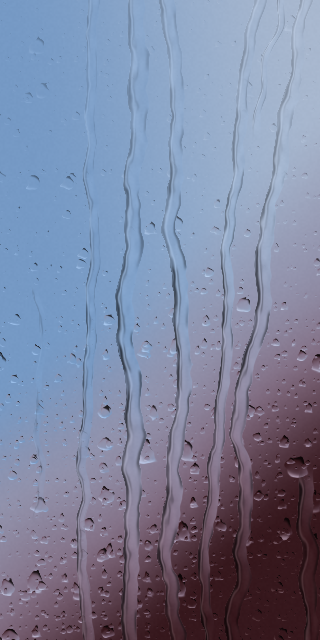
Reproduce this texture procedurally as a Shadertoy shader.

```glsl
// Rain on a window at dusk: running trails and scattered drops over a blurred sky.

float hash(vec2 p) {
    vec3 q = fract(p.xyx * 0.1031);
    q += dot(q, q.yzx + 33.33);
    return fract((q.x + q.y) * q.z);
}

float noise(vec2 p) {
    vec2 i = floor(p), f = fract(p);
    f = f * f * (3.0 - 2.0 * f);
    return mix(mix(hash(i), hash(i + vec2(1, 0)), f.x),
               mix(hash(i + vec2(0, 1)), hash(i + vec2(1, 1)), f.x), f.y);
}

// Out-of-focus scene: pale blue sky, violet and mauve haze, dark ground on the right
vec3 background(vec2 p) {
    float t = p.y * 0.5;
    vec3 sky = mix(vec3(0.46, 0.60, 0.77), vec3(0.66, 0.72, 0.81),
                   smoothstep(0.05, 1.1, p.x + 0.3 * (t - 0.7)));
    float e = t - 0.41 * p.x + 0.05 * (noise(p * 2.5 + 4.0) - 0.5);
    vec3 col = mix(vec3(0.57, 0.57, 0.67), sky, smoothstep(0.15, 0.42, e));
    col = mix(vec3(0.50, 0.41, 0.49), col, smoothstep(-0.03, 0.20, e));
    return mix(vec3(0.21, 0.09, 0.11), col, smoothstep(-0.19, 0.06, e));
}

// Lens of water: xy is the inward slope, z the coverage
vec3 drop(vec2 q, float r, float seed, float pixel) {
    q /= r;
    q.x *= 1.0 + 0.28 * q.y;
    q.x += 0.5 * (noise(q * 1.3 + seed * 91.0) - 0.5);
    q.y *= mix(0.58, 1.25, fract(seed * 17.3));
    float d = length(q) + 0.4 * (noise(q * 1.8 + seed * 57.0) - 0.5);
    float soft = max(0.10, 0.8 * pixel / r);
    return vec3(-q * min(d, 1.0), 1.0 - smoothstep(1.0 - soft, 1.0 + soft, d));
}

// Layers of drops, from few large ones to many specks; denser towards the ground
vec3 drops(vec2 p, float pixel) {
    vec3 water = vec3(0);
    float density = mix(0.80, 0.28, smoothstep(0.05, 0.85, p.y * 0.5 - 0.2 * p.x + 0.1));
    for (int i = 0; i < 5; i++) {
        float layer = float(i), scale = 6.0 * pow(1.55, layer);
        vec2 g = p * scale * vec2(1.0, 0.75) + layer * 7.37;
        vec2 id = floor(g) + layer * 31.0;
        float seed = hash(id + 0.5), size = hash(id + 9.7);
        vec2 jitter = vec2(hash(id + 3.1), hash(id + 5.9)) - 0.5;
        vec2 q = (fract(g) - 0.5 - 0.4 * jitter) / vec2(1.0, 0.75);
        float r = mix(0.09, 0.25, pow(size, 1.5)) / scale;
        vec3 w = drop(q / scale, r, seed, pixel);
        w.z *= step(seed, density * (i == 0 ? 0.65 : 1.0));
        water = mix(water, vec3(w.xy, 1.0), w.z);
    }
    return water;
}

// Trails as top x, bottom x, half width, and their lower and upper ends
const vec3 PATHS[8] = vec3[8](
    vec3(0.30, 0.25, 0.017), vec3(0.43, 0.40, 0.027), vec3(0.56, 0.54, 0.025),
    vec3(0.80, 0.65, 0.019), vec3(0.97, 0.73, 0.023), vec3(0.86, 0.74, 0.012),
    vec3(1.30, 0.95, 0.024), vec3(0.10, 0.12, 0.011));
const vec2 SPANS[8] = vec2[8](
    vec2(-1, 3), vec2(-1, 3), vec2(-1, 3), vec2(-1, 3),
    vec2(-1, 3), vec2(1.55, 3), vec2(-1, 0.55), vec2(0.35, 1.15));

// x is the position across the trail from -1 to 1, y its coverage
vec2 trails(vec2 p, float pixel) {
    vec2 trail = vec2(0);
    for (int i = 0; i < 8; i++) {
        float k = float(i) * 13.0 + 2.5;
        float x = mix(PATHS[i].y, PATHS[i].x, pow(p.y * 0.5, 1.8));
        x += 0.075 * (noise(vec2(p.y * 4.0, k)) - 0.5);
        x += 0.034 * (noise(vec2(p.y * 11.0, k + 3.0)) - 0.5);
        // Each side wanders on its own
        float side = p.x < x ? 0.0 : 20.5;
        float w = PATHS[i].z * (0.55 + 0.45 * noise(vec2(p.y * 13.0, k + 9.0 + side))
                + 0.35 * noise(vec2(p.y * 36.0, k + 5.0 + side)));
        float u = (p.x - x) / w;
        float soft = max(0.08, 0.8 * pixel / w);
        float m = 1.0 - smoothstep(1.0 - soft, 1.0 + soft, abs(u));
        m *= smoothstep(0.0, 0.08, p.y - SPANS[i].x) * smoothstep(0.0, 0.08, SPANS[i].y - p.y);
        m *= i == 7 ? 0.5 : i == 0 ? 0.85 : 1.0;
        trail = mix(trail, vec2(u, 1.0), m);
    }
    return trail;
}

void mainImage(out vec4 fragColor, in vec2 fragCoord) {
    vec2 p = fragCoord / iResolution.x;
    p.y *= 2.0 * iResolution.x / iResolution.y;
    float pixel = 1.0 / iResolution.x;
    float strength = mix(1.0, 0.35, smoothstep(0.9, 1.8, p.y));
    vec3 col = background(p);

    // Drops show the scene upside down: dark crown, bright belly
    vec3 w = drops(p, pixel);
    vec3 lens = background(p + vec2(0.12, 0.40) * w.xy);
    float crown = smoothstep(0.25, 0.70, dot(w.xy, vec2(-0.45, -0.85)));
    float belly = smoothstep(0.25, 0.85, dot(w.xy, vec2(0.30, 0.90)));
    lens = lens * (1.0 - 0.78 * crown * strength) + 0.17 * belly * strength;
    col = mix(col, lens, w.z * mix(0.6, 1.0, strength));

    // Trails stay close to the scene, with a broken dark left rim and a thin glint
    vec2 t = trails(p, pixel);
    vec3 body = background(p + vec2(-0.04 - 0.07 * t.x, 0.09)) + 0.01;
    float ripple = noise(vec2(p.x * 70.0, p.y * 30.0)) - 0.5;
    float broken = smoothstep(0.15, 0.65, noise(p * vec2(9.0, 16.0) + 8.0));
    float rim = exp(-pow((t.x + 0.80 + 0.3 * ripple) / 0.24, 2.0));
    float inner = exp(-pow((t.x + 0.30 + 0.5 * ripple) / 0.16, 2.0));
    float farRim = exp(-pow((t.x - 0.85) / 0.20, 2.0));
    float glint = exp(-pow((t.x + 0.52 + 0.4 * ripple) / 0.16, 2.0));
    body *= 1.0 - (0.62 * rim * mix(0.5, 1.0, broken) + 0.25 * inner * broken
          + 0.40 * farRim * (1.0 - broken)) * strength;
    body += 0.09 * glint * mix(0.5, 1.0, strength) + 0.04 * ripple;
    col = mix(col, body, t.y * mix(0.8, 1.0, strength));

    // Faint mist on the glass
    col += 0.012 * (noise(p * 170.0) - 0.5);
    fragColor = vec4(clamp(col, 0.0, 1.0), 1.0);
}
```
